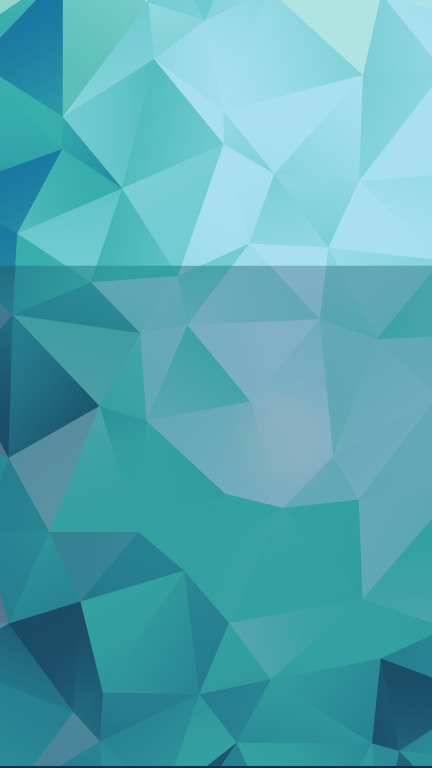
A WebGL 2 fragment shader for this background:

```glsl
#version 300 es
precision highp float;
// Low-poly backdrop: a staggered, jittered lattice is split into triangles,
// each toned by a broad gradient plus a random shift and a slight inner slope.
// A muted panel covers the lower part, with a faint round glow on it.
uniform vec2 u_resolution;
out vec4 fragColor;

const float CELLS = 9.0;        // lattice rows per canvas height
const float PANEL_TOP = 0.654;

vec3 hash3(vec2 p) {
  vec3 q = fract(p.xyx * vec3(0.1031, 0.1030, 0.0973) + 0.37);
  q += dot(q, q.yxz + 33.33);
  return fract((q.xxy + q.yzz) * q.zyx);
}

// Rows keep to separate bands, so any diagonal gives valid triangles.
vec2 vertex(vec2 id) {
  vec2 jitter = (hash3(id + 41.0).xy - 0.5) * 0.76;
  return (id + vec2(0.5 * mod(id.y, 2.0), 0.0) + jitter) / CELLS;
}

// Signed distance to a line, positive on its left side.
float leftOf(vec2 p, vec2 a, vec2 b) {
  vec2 e = normalize(b - a);
  return e.x * (p.y - a.y) - e.y * (p.x - a.x);
}

float triangleCover(vec2 p, vec2 a, vec2 b, vec2 c, float pixel) {
  float inside = min(leftOf(p, a, b), min(leftOf(p, b, c), leftOf(p, c, a)));
  return clamp(0.5 + inside / pixel, 0.0, 1.0);
}

// Broad light: dark at the left and bottom, pale at the upper right.
float toneField(vec2 uv) {
  float rise = mix(0.30, 0.86, smoothstep(-0.02, 0.55, uv.y));
  float tone = mix(0.08, rise, smoothstep(-0.2, 0.72, uv.x));
  float rightFade = smoothstep(0.65, 1.0, uv.x) * (1.0 - smoothstep(0.6, 0.85, uv.y));
  return tone - 0.15 * rightFade;
}

vec3 brightRamp(float t) {
  vec3 col = mix(vec3(0.10, 0.46, 0.63), vec3(0.21, 0.68, 0.67), smoothstep(0.05, 0.30, t));
  col = mix(col, vec3(0.45, 0.80, 0.82), smoothstep(0.30, 0.58, t));
  return mix(col, vec3(0.66, 0.88, 0.93), smoothstep(0.58, 0.88, t));
}

vec3 mutedRamp(float t) {
  vec3 col = mix(vec3(0.10, 0.30, 0.40), vec3(0.15, 0.50, 0.57), smoothstep(0.0, 0.22, t));
  col = mix(col, vec3(0.20, 0.63, 0.63), smoothstep(0.22, 0.45, t));
  col = mix(col, vec3(0.39, 0.66, 0.71), smoothstep(0.48, 0.74, t));
  return mix(col, vec3(0.50, 0.69, 0.77), smoothstep(0.74, 1.0, t));
}

vec3 facetColor(vec2 p, vec2 center, vec2 id, float panel) {
  vec3 rnd = hash3(id);
  vec2 uv = center * vec2(u_resolution.y / u_resolution.x, 1.0);
  float angle = 6.2832 * rnd.y;
  float slope = 0.9 * dot(p - center, vec2(cos(angle), sin(angle)));
  float tone = toneField(uv) + 0.36 * (rnd.x - 0.5) + slope;
  vec3 col = mix(brightRamp(tone), mutedRamp(tone), panel);

  // Occasional mauve facets at the left, mint ones along the top.
  float accent = smoothstep(0.6, 0.9, rnd.z);
  float mauve = accent * (1.0 - smoothstep(0.08, 0.28, uv.x)) * panel;
  float mint = accent * smoothstep(0.93, 1.0, uv.y);
  col = mix(col, vec3(0.44, 0.54, 0.63), 0.7 * mauve);
  return mix(col, vec3(0.72, 0.91, 0.84), 0.7 * mint);
}

void main() {
  float pixel = 1.0 / u_resolution.y;
  vec2 p = gl_FragCoord.xy * pixel;
  float panel = clamp(0.5 + (PANEL_TOP - p.y) / pixel, 0.0, 1.0);

  // Blend the nearby facets by their pixel coverage.
  vec2 home = floor(p * CELLS);
  vec4 sum = vec4(0.0);
  for (int j = -1; j <= 1; j++) {
    for (int i = -1; i <= 1; i++) {
      vec2 id = home + vec2(i, j);
      vec2 a = vertex(id), b = vertex(id + vec2(1, 0));
      vec2 c = vertex(id + vec2(1, 1)), d = vertex(id + vec2(0, 1));
      // Rotate the corners so that the shorter diagonal runs from a to c.
      if (distance(b, d) < distance(a, c)) {
        vec2 first = a;
        a = b; b = c; c = d; d = first;
      }
      float w1 = triangleCover(p, a, b, c, pixel);
      float w2 = triangleCover(p, a, c, d, pixel);
      if (w1 > 0.0) sum += w1 * vec4(facetColor(p, (a + b + c) / 3.0, id + 7.0, panel), 1.0);
      if (w2 > 0.0) sum += w2 * vec4(facetColor(p, (a + c + d) / 3.0, id + 83.0, panel), 1.0);
    }
  }
  vec3 col = sum.rgb / max(sum.a, 0.001);

  // Soft warm glow, then the thin dark line at the foot.
  float glow = 1.0 - smoothstep(0.025, 0.085, distance(p, vec2(0.371, 0.427)));
  col = mix(col, vec3(0.62, 0.70, 0.74), 0.38 * glow);
  float foot = clamp(0.5 + (0.0026 - p.y) / pixel, 0.0, 1.0);
  col = mix(col, vec3(0.06, 0.20, 0.28), foot);
  fragColor = vec4(col, 1.0);
}
```
